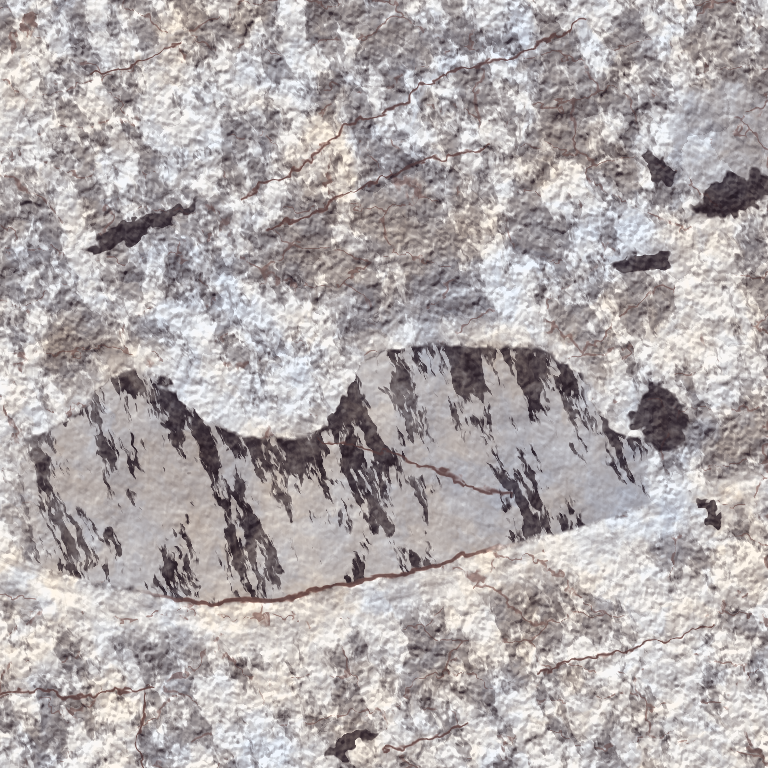
Give the GLSL for this texture, as a Shadertoy shader.

```glsl
// Weathered pale rock face: stained upper wall, recessed slab with dark rim, ledge and cracks.
const vec3 PALETTE[6] = vec3[6](
    vec3(0.22, 0.18, 0.21), vec3(0.38, 0.34, 0.35), vec3(0.51, 0.48, 0.49),
    vec3(0.64, 0.61, 0.61), vec3(0.76, 0.74, 0.74), vec3(0.90, 0.89, 0.88));
const float WALL_TONE = 0.84;
const float STAIN_TONE = 0.54;
const float SLAB_TONE = 0.70;
const float DARK_TONE = 0.25;
const float RELIEF = 2.0;
const float STAIN_SCALE = 25.0;
const float TINT = 0.13;
const float CRACK_WIDTH = 0.0016;
const float HOLE_TILT = 0.33;
const vec2 LIGHT_STEP = vec2(-0.0018, 0.0038);

// Crack segments: start and end
const vec4 CRACKS[10] = vec4[10](
    vec4(0.31, 0.745, 0.55, 0.885), vec4(0.55, 0.885, 0.77, 0.97),
    vec4(0.35, 0.70, 0.46, 0.76), vec4(0.46, 0.76, 0.64, 0.81),
    vec4(0.42, 0.43, 0.66, 0.36), vec4(0.70, 0.125, 0.92, 0.19),
    vec4(0.0, 0.09, 0.20, 0.11), vec4(0.185, 0.10, 0.185, 0.0),
    vec4(0.11, 0.90, 0.235, 0.94), vec4(0.50, 0.02, 0.61, 0.06));
// Shadowed hollows: centre and radii
const vec4 HOLES[7] = vec4[7](
    vec4(0.19, 0.707, 0.080, 0.011), vec4(0.86, 0.45, 0.028, 0.042),
    vec4(0.955, 0.745, 0.055, 0.022), vec4(0.86, 0.78, 0.012, 0.024),
    vec4(0.46, 0.03, 0.032, 0.011), vec4(0.925, 0.335, 0.013, 0.016),
    vec4(0.84, 0.655, 0.032, 0.013));

vec2 hash2(vec2 p) {
    vec3 q = fract(p.xyx * vec3(0.1031, 0.1030, 0.0973));
    q += dot(q, q.yzx + 33.33);
    return fract((q.xx + q.yz) * q.zy);
}

// Cellular noise: x smooth value, y distance to cell edge, z tilted facet shade
vec3 cells(vec2 p) {
    vec2 id = floor(p), f = p - id;
    float near = 9.0, next = 9.0, sum = 0.0, total = 0.0, facet = 0.0;
    for (int y = -1; y <= 1; y++)
    for (int x = -1; x <= 1; x++) {
        vec2 g = vec2(x, y), h = hash2(id + g), d = g + h - f;
        float dist = dot(d, d), shade = fract((h.x + h.y) * 19.7);
        float weight = exp(-7.0 * dist);
        sum += weight * shade;
        total += weight;
        if (dist < near) {
            next = near;
            near = dist;
            facet = shade - 0.5 + dot(d, vec2(0.4, -0.8));
        } else next = min(next, dist);
    }
    return vec3(sum / total, sqrt(next) - sqrt(near), facet);
}

float layers(vec2 p, int count) {
    float sum = 0.0, total = 0.0, amp = 1.0;
    for (int i = 0; i < count; i++) {
        sum += amp * cells(p).x;
        total += amp;
        amp *= 0.75;
        p = mat2(1.6, 1.2, -1.2, 1.6) * p + 17.3;
    }
    return sum / total;
}

float segment(vec2 p, vec2 a, vec2 b) {
    vec2 ab = b - a;
    return length(p - a - ab * clamp(dot(p - a, ab) / dot(ab, ab), 0.0, 1.0));
}

float ellipse(vec2 p, vec4 e, float tilt) {
    float c = cos(tilt), s = sin(tilt);
    return length(mat2(c, -s, s, c) * (p - e.xy) / e.zw);
}

float slabTop(float x) {
    return 0.43 + 0.09 * exp(-pow((x - 0.18) / 0.08, 2.0))
        + 0.12 * exp(-pow(abs(x - 0.61) / 0.165, 6.0));
}

float ledge(float x) {
    float right = max(x - 0.3, 0.0), left = max(0.3 - x, 0.0);
    return 0.217 + 0.3 * pow(right, 1.4) + 0.7 * left * left;
}

void mainImage(out vec4 fragColor, in vec2 fragCoord) {
    vec2 p = fragCoord / iResolution.y;
    float px = 1.0 / iResolution.y;
    vec2 bend = vec2(layers(p * 16.0, 4), layers(p * 16.0 + 41.0, 4)) - 0.5;
    vec2 w = p + 0.05 * bend, s = p + 0.015 * bend;
    vec2 slant = vec2(dot(s, vec2(0.94, 0.35)), 0.5 * dot(s, vec2(-0.35, 0.94)));
    float slow = layers(p * 4.0 + 9.0, 2);
    float hue = layers(w * 9.0 + 63.0, 4) - 0.5;
    float relief = layers(p * 14.0, 5) - layers((p + LIGHT_STEP) * 14.0, 5);
    float mottle = layers(slant * STAIN_SCALE, 5);

    // Stained wall with chipped facets
    vec2 middle = (p - vec2(0.54, 0.68)) / vec2(0.18, 0.13);
    float centre = exp(-dot(middle, middle));
    float stain = smoothstep(0.46, 0.60, mottle + 0.11 * centre + 0.20 * (slow - 0.5));
    float tone = mix(WALL_TONE, STAIN_TONE, stain);
    tone += 0.08 * cells(w * vec2(24.0, 34.0)).z + RELIEF * relief;

    // Bright band under the ledge, streaked along its slope
    float under = ledge(p.x) + 0.02 * bend.y - p.y;
    float band = smoothstep(-px, 0.008, under) * (1.0 - smoothstep(0.03, 0.085, under));
    float grain = layers(vec2(p.x * 9.0, under * 70.0), 3) - 0.5;
    tone = mix(tone, 0.86 + 0.5 * grain + relief, 0.75 * band);

    // Grey outcrop on the right
    float outcrop = 1.0 - smoothstep(0.85, 1.05, ellipse(w, vec4(0.95, 0.82, 0.085, 0.075), 0.5));
    tone = mix(tone, 0.66 + 0.16 * cells(w * 16.0).z + 1.2 * relief, 0.8 * outcrop);

    // Recessed slab, its pale lip and dark streaked rim
    float depth = slabTop(w.x) + 0.06 * bend.y - w.y;
    float span = smoothstep(0.0, 0.07, w.x) * (1.0 - smoothstep(0.835, 0.855, w.x));
    float lip = smoothstep(-0.055, -0.01, depth) * (1.0 - smoothstep(-0.005, 0.0, depth));
    tone = mix(tone, 0.86 + relief, 0.6 * lip * span);
    float slab = smoothstep(-px, 0.004, depth) * smoothstep(-px, 0.004, -under) * span;
    float reach = mix(0.09, 0.045, smoothstep(0.35, 0.55, p.x));
    float rim = 0.24 * exp(-max(depth, 0.0) / reach) - 0.11;
    float streaks = layers(slant * vec2(34.0, 20.0) + 5.0, 5);
    float dark = smoothstep(0.48, 0.56, streaks + rim);
    float slabTone = SLAB_TONE + 0.15 * (slow - 0.5) + 0.7 * relief + 0.15 * (mottle - 0.5);
    float darkTone = DARK_TONE + 0.8 * relief + 0.5 * (mottle - 0.45);
    tone = mix(tone, mix(slabTone, darkTone, dark), slab);

    // Cracks, broken fissures and hollows
    float line = 0.0;
    vec2 wobble = p + 0.035 * bend;
    for (int i = 0; i < 10; i++) {
        float d = segment(wobble, CRACKS[i].xy, CRACKS[i].zw);
        float width = CRACK_WIDTH * (0.2 + 1.6 * mottle);
        line = max(line, 1.0 - smoothstep(width - px, width + px, d));
    }
    float ledgeLine = 1.0 - smoothstep(0.0012, 0.0012 + 2.0 * px, abs(under));
    line = max(line, ledgeLine * smoothstep(0.17, 0.25, p.x) * (1.0 - smoothstep(0.6, 0.68, p.x)));
    float fissure = 1.0 - smoothstep(0.01, 0.05, cells(w * vec2(8.0, 15.0) + 3.0).y);
    line = max(line, 0.6 * fissure * smoothstep(0.50, 0.60, mottle + 0.3 * hue) * (1.0 - slab));
    float hollow = 0.0;
    for (int i = 0; i < 7; i++)
        hollow = max(hollow, 1.0 - smoothstep(0.9, 1.1, ellipse(w, HOLES[i], HOLE_TILT)));
    tone = mix(tone, DARK_TONE, 0.85 * line);
    tone = mix(tone, DARK_TONE - 0.03 + relief, 0.92 * hollow);

    // Colour ramp with faint warm and cool tints
    float level = (clamp(tone, 0.1, 0.97) - 0.19) / 0.14;
    vec3 color = PALETTE[0];
    for (int i = 0; i < 5; i++)
        color = mix(color, PALETTE[i + 1], clamp(level - float(i), 0.0, 1.0));
    color += 0.14 * max(level - 5.0, 0.0) + 0.1 * min(level, 0.0);
    float cool = 0.02 * outcrop + 0.015 * slab * smoothstep(0.5, 0.65, p.x);
    color *= 1.0 + (TINT * hue - cool) * vec3(0.9, 0.0, -1.2);
    color *= mix(vec3(1.0), vec3(1.12, 0.95, 0.90), line);
    fragColor = vec4(clamp(color, 0.0, 1.0), 1.0);
}
```
